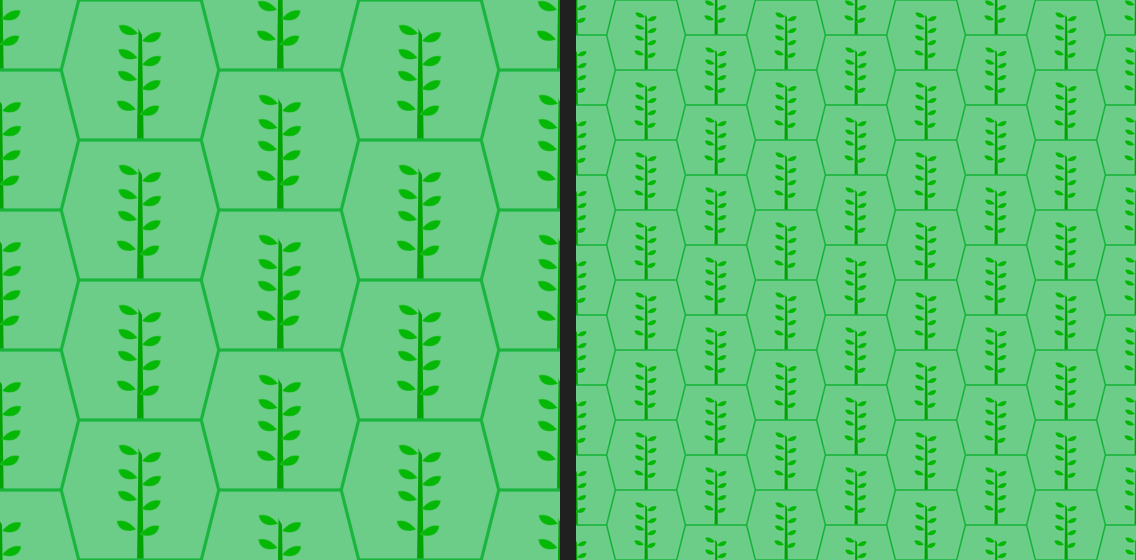
Left: one tile. Right: repeated 2 by 2.
A three.js fragment shader for this pattern:

```glsl
// Green honeycomb of wide hexagons, each holding a sprig with four leaf pairs.
// Columns are one unit apart, every other one shifted half a cell; the sprig
// is a tapered polygon plus leaves cut from two arcs, all as signed distances.
varying vec2 vUv;

const float CELLS = 4.0;            // columns and rows, even so that it tiles
const vec3 GROUND = vec3(0.425, 0.805, 0.535);
const vec3 LINE = vec3(0.10, 0.71, 0.24);
const vec3 STEM = vec3(0.01, 0.64, 0.02);
const vec3 LEAF = vec3(0.02, 0.72, 0.02);
const vec3 LEAF_RIM = vec3(0.22, 0.77, 0.27);

const float LINE_HALF = 0.0115;
const vec2 HEX_CORNER = vec2(0.4375, 0.5);
const vec2 HEX_SIDE = vec2(0.5625, 0.0);

const vec2 STEM_LEFT = vec2(-0.021, 0.0);
const vec2 STEM_TIP = vec2(-0.0104, 0.792);
const vec2 STEM_SHOULDER = vec2(0.0145, 0.75);
const vec2 STEM_RIGHT = vec2(0.026, 0.0);

const vec2 LEAF_AXIS = vec2(0.138, 0.060);
const float LEAF_BELLY = 0.041;     // bulge below the axis
const float LEAF_BACK = 0.023;      // bulge above the axis
const float LEAF_FLARE = 0.2;       // extra width toward the outer tip
const float RIM = 0.004;

// Leaf roots from top to bottom: distance from the middle, and height
const vec4 LEFT_X = vec4(0.014, 0.017, 0.021, 0.028);
const vec4 LEFT_Y = vec4(0.760, 0.587, 0.431, 0.219);
const vec4 RIGHT_X = vec4(0.014, 0.014, 0.010, 0.0);
const vec4 RIGHT_Y = vec4(0.708, 0.538, 0.365, 0.184);

float coverage(float d, float pixel) {
  return clamp(0.5 - d / pixel, 0.0, 1.0);
}

float segment(vec2 p, vec2 a, vec2 b) {
  vec2 ab = b - a;
  return length(p - a - ab * clamp(dot(p - a, ab) / dot(ab, ab), 0.0, 1.0));
}

// Signed distance to a line, positive on the left of a to b
float leftOf(vec2 p, vec2 a, vec2 b) {
  vec2 dir = normalize(b - a);
  return dir.x * (p.y - a.y) - dir.y * (p.x - a.x);
}

// Disc whose rim meets the x axis at +-halfChord and dips to -bulge
float arc(vec2 p, float halfChord, float bulge) {
  float radius = (halfChord * halfChord + bulge * bulge) / (2.0 * bulge);
  return length(p - vec2(0.0, radius - bulge)) - radius;
}

// Leaf rooted at the origin, pointing right and up
float leaf(vec2 p) {
  float halfLength = 0.5 * length(LEAF_AXIS);
  vec2 along = normalize(LEAF_AXIS);
  vec2 q = vec2(dot(p, along) - halfLength, dot(p, vec2(-along.y, along.x)));
  q.y /= 1.0 + LEAF_FLARE * clamp(q.x / halfLength, -1.0, 1.0);
  return max(arc(q, halfLength, LEAF_BELLY),
             arc(vec2(q.x, -q.y), halfLength, LEAF_BACK));
}

float stem(vec2 p) {
  float sides = max(leftOf(p, STEM_LEFT, STEM_TIP),
                    leftOf(p, STEM_SHOULDER, STEM_RIGHT));
  return max(sides, leftOf(p, STEM_TIP, STEM_SHOULDER));
}

float leaves(vec2 p) {
  float d = 1.0;
  for (int i = 0; i < 4; i++) {
    d = min(d, leaf(vec2(-p.x - LEFT_X[i], p.y - LEFT_Y[i])));
    d = min(d, leaf(p - vec2(RIGHT_X[i], RIGHT_Y[i])));
  }
  return d;
}

// Distance to the hexagon outline, folded into one quadrant
float outline(vec2 p) {
  vec2 q = abs(p - vec2(0.0, 0.5));
  return min(segment(q, vec2(0.0, HEX_CORNER.y), HEX_CORNER),
             segment(q, HEX_CORNER, HEX_SIDE));
}

void main() {
  // Cell coordinates: x from the column centre, y up from the cell floor
  vec2 grid = vUv * CELLS;
  vec2 footprint = fwidth(grid);
  float pixel = max(footprint.x, footprint.y);
  float column = floor(grid.x + 0.5);
  float shift = 0.5 * mod(column + 1.0, 2.0);
  vec2 p = vec2(grid.x - column, fract(grid.y - shift));

  // Paint from back to front
  float leafDistance = leaves(p);
  vec3 color = mix(GROUND, STEM, coverage(stem(p), pixel));
  color = mix(color, LEAF_RIM, coverage(leafDistance, pixel));
  color = mix(color, LEAF, coverage(leafDistance + RIM, pixel));
  color = mix(color, LINE, coverage(outline(p) - LINE_HALF, pixel));
  gl_FragColor = vec4(color, 1.0);
}
```
